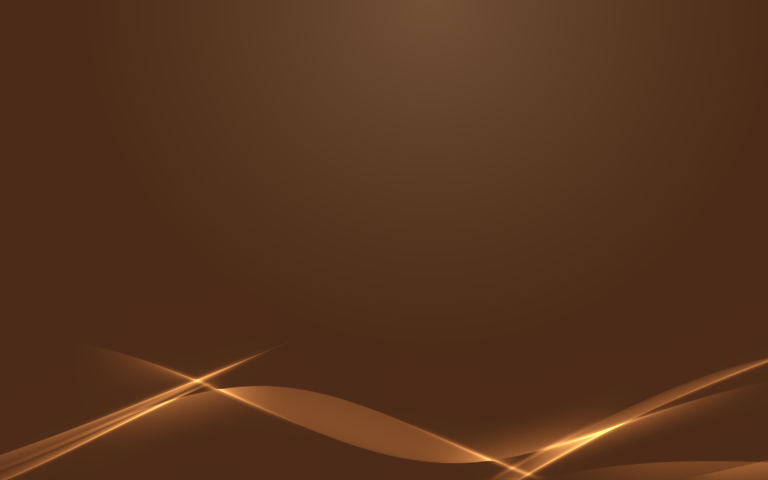
Reproduce this background procedurally as a Shadertoy shader.

```glsl
// Draws translucent amber light ribbons crossing low over a brown backdrop with a soft top glow.

const vec3 BROWN = vec3(0.300, 0.170, 0.094);
const vec3 TOP_GLOW = vec3(0.140, 0.140, 0.112);
const vec3 AMBER = vec3(0.60, 0.32, 0.13);
const vec3 HOT = vec3(0.12, 0.21, 0.16);

// Cubic through two points (x0, y0, x1, y1) with a slope at each end.
float curve(float x, vec4 ends, vec2 slopes) {
    float span = ends.z - ends.x;
    float t = clamp((x - ends.x) / span, 0.0, 1.0);
    float s = 1.0 - t;
    float bend = span * t * s * (slopes.x * s - slopes.y * t);
    return mix(ends.y, ends.w, t * t * (3.0 - 2.0 * t)) + bend;
}

// Fades in over range.xy and out over range.zw.
float window(float x, vec4 range) {
    return smoothstep(range.x, range.y, x) * (1.0 - smoothstep(range.z, range.w, x));
}

// Sheet of light, bright at one edge and dimmer at the far edge; thin parts glow more.
float sheet(float y, float edge, float far, float falloff, float aa) {
    float width = abs(far - edge);
    float inside = min(y - min(edge, far), max(edge, far) - y);
    float t = clamp(abs(y - edge) / max(width, 0.0001), 0.0, 1.0);
    float body = pow(1.0 - t + 0.0001, falloff);
    return body * smoothstep(-aa, aa, inside) * (1.0 + 0.012 / (width + 0.012));
}

// Fine luminous thread with a soft halo.
float thread(float y, float center, float width) {
    float d = abs(y - center) / width;
    return exp(-d * d) + 0.25 * exp(-d * 0.45);
}

// Left fan and the two rising strips.
float leftRibbons(vec2 p, float falling, float crest, float aa) {
    float upper = curve(p.x, vec4(0.0, 0.052, 0.43, 0.323), vec2(0.55, 0.65));
    float lower = curve(p.x, vec4(0.0, 0.022, 0.43, 0.323), vec2(0.62, 0.65));
    float base = curve(p.x, vec4(0.0, -0.005, 0.27, 0.197), vec2(0.65, 0.65));
    float light = 0.34 * sheet(p.y, upper, lower, 0.7, aa)
        * window(p.x, vec4(-0.2, 0.12, 0.25, 0.43));
    light += 0.38 * sheet(p.y, base, lower - 0.006, 0.45, aa)
        * window(p.x, vec4(-0.15, 0.15, 0.23, 0.30));
    light += 0.34 * sheet(p.y, falling, min(upper, falling), 1.7, aa)
        * window(p.x, vec4(0.09, 0.25, 0.28, 0.31));
    light += 0.42 * sheet(p.y, crest, crest - 0.095, 1.6, aa)
        * window(p.x, vec4(0.08, 0.24, 0.25, 0.38));
    light += 0.35 * thread(p.y, upper, 0.005) * window(p.x, vec4(0.05, 0.26, 0.26, 0.36));
    light += 0.42 * thread(p.y, lower, 0.005) * window(p.x, vec4(-0.15, 0.22, 0.23, 0.36));
    light += 0.25 * thread(p.y, base, 0.004) * window(p.x, vec4(-0.2, 0.18, 0.21, 0.27));
    return light;
}

// Wide lens between the crest and the falling edge.
float centerRibbon(vec2 p, float falling, float crest, float aa) {
    float span = window(p.x, vec4(0.26, 0.29, 0.63, 0.69));
    float light = 0.25 * sheet(p.y, crest, falling, 0.4, aa);
    light += 0.20 * sheet(p.y, falling, crest, 0.9, aa);
    light *= span;
    light += 0.38 * thread(p.y, falling, 0.005) * window(p.x, vec4(0.17, 0.28, 0.29, 0.42));
    light += 0.46 * thread(p.y, crest, 0.005) * window(p.x, vec4(0.50, 0.65, 0.67, 0.72));
    return light;
}

// Rising strips on the right and the low sheet in the corner.
float rightRibbons(vec2 p, float rising, float aa) {
    float upper = curve(p.x, vec4(0.638, 0.0, 1.0, 0.255), vec2(0.90, 0.35));
    float inner = curve(p.x, vec4(0.677, 0.0, 1.0, 0.247), vec2(0.95, 0.60));
    float outer = curve(p.x, vec4(0.69, 0.055, 1.0, 0.205), vec2(0.45, 0.30));
    float low = curve(p.x, vec4(0.70, 0.0, 1.0, 0.037), vec2(0.40, -0.06));
    float corner = curve(p.x, vec4(0.88, 0.0, 1.0, 0.042), vec2(0.30, 0.40));
    float light = 0.35 * sheet(p.y, inner, upper, 0.4, aa)
        * window(p.x, vec4(0.62, 0.70, 0.78, 1.25));
    light += 0.38 * sheet(p.y, outer, outer - 0.055, 1.5, aa)
        * window(p.x, vec4(0.68, 0.78, 0.82, 1.03));
    light += 0.22 * sheet(p.y, outer, inner, 0.7, aa)
        * window(p.x, vec4(0.68, 0.73, 0.76, 0.90));
    light += 0.40 * sheet(p.y, rising, rising + 0.085, 1.5, aa)
        * window(p.x, vec4(0.54, 0.68, 0.70, 0.84));
    light += 0.46 * thread(p.y, inner, 0.005) * window(p.x, vec4(0.64, 0.72, 0.74, 0.86));
    light += 0.30 * thread(p.y, inner, 0.004) * window(p.x, vec4(0.80, 0.98, 1.1, 1.2));
    light += 0.30 * thread(p.y, upper, 0.005) * window(p.x, vec4(0.62, 0.67, 0.70, 0.82));
    light += 0.32 * thread(p.y, outer, 0.004) * window(p.x, vec4(0.68, 0.73, 0.79, 0.92));
    light += 0.24 * sheet(p.y, low, -0.02, 0.6, aa) * window(p.x, vec4(0.70, 0.88, 1.1, 1.2));
    light += 0.18 * sheet(p.y, corner, -0.03, 0.8, aa) * window(p.x, vec4(0.88, 0.95, 1.1, 1.2));
    return light;
}

void mainImage(out vec4 fragColor, in vec2 fragCoord) {
    vec2 p = fragCoord / iResolution.xy;
    float aa = 1.0 / iResolution.y;

    // Backdrop with a round glow hanging from the top.
    vec2 fromGlow = (p - vec2(0.56, 1.0)) * vec2(1.6, 1.0);
    float glow = pow(max(1.0 - length(fromGlow) / 0.72, 0.0), 1.15);
    vec3 color = BROWN + TOP_GLOW * glow;

    // Edges shared by neighbouring ribbons.
    float falling = curve(p.x, vec4(0.09, 0.287, 0.60, 0.035), vec2(-0.20, 0.05));
    float rising = curve(p.x, vec4(0.60, 0.035, 1.0, 0.25), vec2(0.05, 0.60));
    float sweep = p.x < 0.60 ? falling : rising;
    float crestLeft = curve(p.x, vec4(0.0, 0.021, 0.34, 0.196), vec2(0.70, 0.0));
    float crestRight = curve(p.x, vec4(0.34, 0.196, 0.70, 0.005), vec2(0.0, -0.55));
    float crest = p.x < 0.34 ? crestLeft : crestRight;

    float light = leftRibbons(p, falling, crest, aa);
    light += centerRibbon(p, sweep, crest, aa);
    light += rightRibbons(p, sweep, aa);
    light = min(light, 1.35);
    color += AMBER * light + HOT * light * light;
    fragColor = vec4(min(color, vec3(1.0)), 1.0);
}
```
